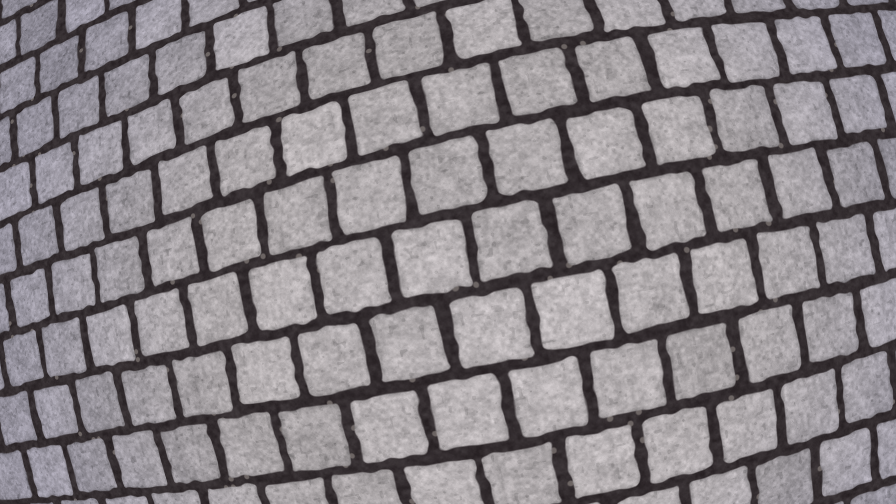
This texture is drawn by a Shadertoy shader. Its source:

```glsl
// Grey granite setts in a slanted running bond, bulging as through a wide lens.

float hash(vec2 p) {
    return fract(sin(dot(p, vec2(127.1, 311.7))) * 43758.5453);
}

float noise(vec2 p) {
    vec2 i = floor(p), f = fract(p);
    f = f * f * (3.0 - 2.0 * f);
    return mix(mix(hash(i), hash(i + vec2(1, 0)), f.x),
               mix(hash(i + vec2(0, 1)), hash(i + vec2(1, 1)), f.x), f.y);
}

float fbm(vec2 p) {
    float sum = 0.0, amp = 0.5;
    for (int i = 0; i < 3; i++) {
        sum += amp * noise(p);
        p = p * 2.03 + 17.3;
        amp *= 0.5;
    }
    return sum / 0.875;
}

float roundedBox(vec2 p, vec2 halfSize, float radius) {
    vec2 d = abs(p) - halfSize + radius;
    return length(max(d, 0.0)) + min(max(d.x, d.y), 0.0) - radius;
}

// Canvas position, relative to the lens axis, to stone units
vec2 lensToLattice(vec2 p) {
    vec2 q = p * (1.0 + 0.373 * dot(p, p));
    float c = cos(0.21), s = sin(0.21);
    q = vec2(c * q.x + s * q.y, c * q.y - s * q.x);
    q *= 1.0 - vec2(0.043, 0.086) * p.x;
    return q / vec2(0.1678, 0.1616) - vec2(0.0, 0.616);
}

// Sideways shift of a row: half a stone each, with a slow drift
float bondShift(float row) {
    float d = row - 2.6;
    return 0.5 * row + 0.5 - 0.29 * exp(-d * d / 3.0);
}

void mainImage(out vec4 fragColor, in vec2 fragCoord) {
    vec2 p = fragCoord / iResolution.y - vec2(0.961, 0.41);
    vec2 lattice = lensToLattice(p);
    float pixel = length(fwidth(lattice)) * 0.7;

    // Uneven outlines
    vec2 wobble = vec2(noise(lattice * 7.0), noise(lattice * 7.0 + 40.0)) - 0.5;
    vec2 bent = lattice + 0.05 * wobble;

    // Stone cell
    float row = floor(bent.y + 0.5);
    float along = bent.x - bondShift(row);
    vec2 id = vec2(floor(along + 0.5), row);
    vec2 local = vec2(along, bent.y) - id;
    vec2 vary = vec2(hash(id), hash(id + 31.7)) - 0.5;
    vec2 vary2 = vec2(hash(id + 57.1), hash(id + 83.9)) - 0.5;

    // Each stone is shifted, sized and turned a little
    local -= 0.035 * vary;
    local += 0.07 * vary2.x * vec2(-local.y, local.x);
    local.x *= 1.0 + 0.1 * vary.y * local.y;
    float dist = roundedBox(local, vec2(0.427, 0.432) + 0.025 * vary2, 0.06);
    float stoneMask = 1.0 - smoothstep(-0.7, 0.7, dist / max(pixel, 0.022));

    // Granite surface: mottling, grain and dark pits
    float mottle = fbm(lattice * 5.0 + id * 3.1) - 0.5;
    float grain = fbm(lattice * 19.0) - 0.5;
    float pits = smoothstep(0.76, 0.9, noise(lattice * 16.0 + 9.0));
    float falloff = dot(p, p);
    float tone = 0.705 - 0.11 * falloff + 0.07 * vary.x;
    tone += 0.12 * mottle + 0.22 * grain - 0.07 * pits;
    tone *= 1.0 - 0.13 * smoothstep(-0.07, 0.01, dist);
    vec3 stone = tone * mix(vec3(1.01, 0.98, 0.99), vec3(0.97, 0.95, 1.03),
                            smoothstep(0.2, 1.0, falloff));

    // Dark earth joints with a few pale chips
    float soil = fbm(lattice * 14.0 + 5.0) - 0.5;
    vec3 joint = vec3(0.20, 0.175, 0.185) + 0.13 * soil;
    vec2 chipCell = floor(lattice * 8.0);
    vec2 chipPos = fract(lattice * 8.0) - 0.5;
    float chip = step(0.965, hash(chipCell + 3.3));
    chip *= 1.0 - smoothstep(0.2, 0.42, length(chipPos + 0.15 * wobble));
    joint = mix(joint, vec3(0.48, 0.45, 0.44), 0.8 * chip);

    fragColor = vec4(mix(joint, stone, stoneMask), 1.0);
}
```
